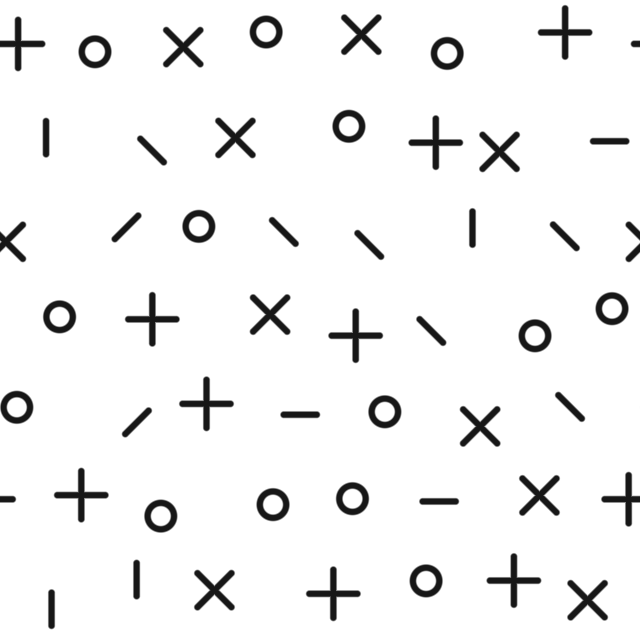
This pattern is drawn by a WebGL 1 fragment shader. Its source:

```glsl
precision highp float;
// Scattered line glyphs (rings, pluses, crosses and short bars) in black on white.
// One glyph sits in each cell of a jittered, sheared grid that tiles; each column
// deals its kinds like a shuffled deck, so their shares stay balanced.

uniform vec2 u_resolution;

const vec3 PAPER = vec3(1.0);
const vec3 INK = vec3(0.09);

const float GRID = 7.0;           // cells per side, a prime so row strides permute
const float SHEAR = 3.0;          // columns shifted over the full height
const float JITTER = 0.18;        // largest offset from a cell centre, in cells
const float STROKE = 0.0050;      // half width of a line
const float SOFTNESS = 0.0017;    // half width of the blurred edge
const float RING_RADIUS = 0.0206;
const float ARM = 0.0375;         // half length of plus and cross arms
const float BAR = 0.0258;         // half length of single bars

// Upper bounds of each kind on a scale from 0 to GRID
const float RING_MAX = 2.0;
const float PLUS_MAX = 3.3;
const float CROSS_MAX = 4.45;
const float STRAIGHT_MAX = 5.9;
const float FALLING_SHARE = 0.72; // part of the slanted bars that fall to the right

float hash(vec2 p) {
    return fract(sin(dot(p, vec2(127.1, 311.7))) * 43758.5453);
}

// Whole-number remainder, safe against rounding
vec2 wrap(vec2 v) {
    return floor(mod(v + 0.5, GRID));
}

// Distance to a horizontal segment through the origin
float segment(vec2 p, float halfLength) {
    return length(vec2(max(abs(p.x) - halfLength, 0.0), p.y));
}

vec2 turnEighth(vec2 p) {
    return vec2(p.x + p.y, p.y - p.x) * sqrt(0.5);
}

// Distance to the centre line of the glyph chosen by kind and variant
float glyph(vec2 p, float kind, float variant) {
    if (kind < RING_MAX) return abs(length(p) - RING_RADIUS);
    if (kind < PLUS_MAX) return min(segment(p, ARM), segment(p.yx, ARM));

    vec2 slanted = turnEighth(p);
    if (kind < CROSS_MAX) return min(segment(slanted, ARM), segment(slanted.yx, ARM));
    if (kind < STRAIGHT_MAX) return segment(variant < 0.5 ? p : p.yx, BAR);
    return segment(variant < FALLING_SHARE ? slanted.yx : slanted, BAR);
}

// Each column runs through all ranks once, with its own stride and start
float kindOf(vec2 id) {
    float stride = 1.0 + floor((GRID - 1.0) * hash(vec2(id.x, 17.0)));
    float start = floor(GRID * hash(vec2(id.x, 43.0)));
    return wrap(vec2(id.y * stride + start)).x + hash(id + 5.3);
}

// Distance to the nearest glyph line
float scatter(vec2 uv) {
    vec2 p = uv * GRID;
    float nearest = 1.0;
    for (int j = -1; j <= 1; j++) {
        float row = floor(p.y) + float(j);
        float shift = row * SHEAR / GRID;
        for (int i = -1; i <= 1; i++) {
            float column = floor(p.x - shift) + float(i);
            vec2 id = wrap(vec2(column + SHEAR * floor(row / GRID), row));
            vec2 offset = vec2(hash(id + 11.7), hash(id + 29.1)) * 2.0 - 1.0;
            vec2 centre = vec2(column + shift, row) + 0.5 + JITTER * offset;
            float d = glyph((p - centre) / GRID, kindOf(id), hash(id + 61.9));
            nearest = min(nearest, d);
        }
    }
    return nearest;
}

void main() {
    float side = min(u_resolution.x, u_resolution.y);
    vec2 uv = gl_FragCoord.xy / side;
    float soft = max(SOFTNESS, 0.7 / side);
    float cover = 1.0 - smoothstep(STROKE - soft, STROKE + soft, scatter(uv));
    gl_FragColor = vec4(mix(PAPER, INK, cover), 1.0);
}
```
